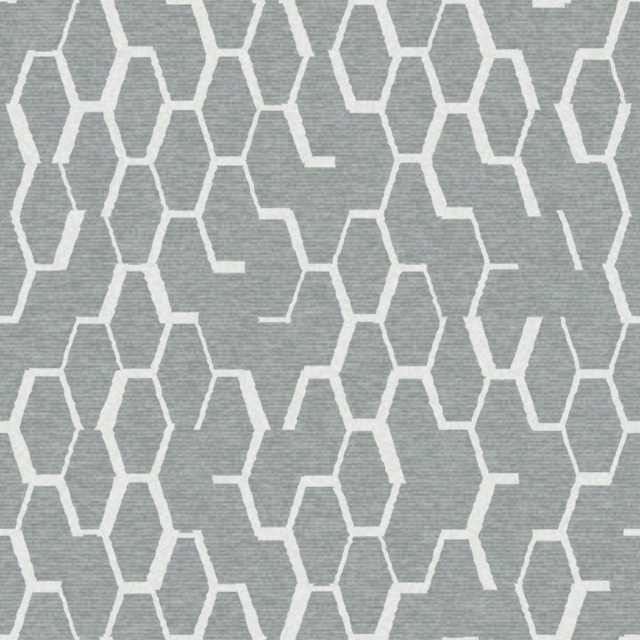
This pattern is drawn by a WebGL 2 fragment shader. Its source:

```glsl
#version 300 es
precision highp float;
// Woven grey cloth with a broken honeycomb of pale bands.
// Each lattice cell holds one slanted band, every second corner a flat bar;
// hashes choose width, offset and gaps, and noise streaks make the yarn.

uniform vec2 u_resolution;
out vec4 fragColor;

const vec2 GRID = vec2(14.0, 12.0);   // lattice columns and rows
const float BAR_HALF = 0.31;          // half length of a flat bar, in columns
const float THREADS = 170.0;          // weft threads over the canvas height
const float TAU = 6.2831853;

const vec3 DARK_YARN  = vec3(0.555, 0.575, 0.575);
const vec3 LIGHT_YARN = vec3(0.680, 0.690, 0.700);
const vec3 MOSS_TINT  = vec3(-0.006, 0.014, -0.010);
const vec3 COOL_BAND  = vec3(0.900, 0.900, 0.912);
const vec3 WARM_BAND  = vec3(0.890, 0.900, 0.872);

float hash(vec2 p) {
    vec3 q = fract(p.xyx * 0.1031);
    q += dot(q, q.yzx + 33.33);
    return fract((q.x + q.y) * q.z);
}

float noise(vec2 p) {
    vec2 cell = floor(p), f = fract(p);
    f = f * f * (3.0 - 2.0 * f);
    float low = mix(hash(cell), hash(cell + vec2(1, 0)), f.x);
    float high = mix(hash(cell + vec2(0, 1)), hash(cell + vec2(1, 1)), f.x);
    return mix(low, high, f.y);
}

// Random value of a lattice edge, repeating over the canvas
float edgeRandom(vec2 id, float seed) {
    return hash(mod(id, GRID) + vec2(seed, seed * 1.7));
}

// Gaps gather in loose patches
bool isMissing(vec2 id, float seed) {
    float gapChance = mix(0.04, 0.36, noise(mod(id, GRID) * 0.3 + 7.0));
    return edgeRandom(id, seed) < gapChance;
}

// Signed distance to the slanted band of a cell, in canvas units
float slantDistance(vec2 p, vec2 id) {
    if (isMissing(id, 31.0)) return 1.0;
    vec2 local = p - id;
    bool rising = mod(id.x + id.y, 2.0) < 0.5;
    float along = rising ? local.y : 1.0 - local.y;
    float centre = mix(BAR_HALF, 1.0 - BAR_HALF, along);
    centre += 0.07 * (edgeRandom(id, 57.0) - 0.5);
    float halfWidth = mix(0.045, 0.185, pow(edgeRandom(id, 83.0), 1.5));
    halfWidth *= 1.0 + 0.5 * (edgeRandom(id, 109.0) - 0.5) * (local.y - 0.5);
    vec2 outside = vec2(abs(local.x - centre) - halfWidth, abs(local.y - 0.5) - 0.56);
    outside /= GRID;
    return max(outside.x, outside.y);
}

// Signed distance to the flat bar around a lattice corner
float barDistance(vec2 p, vec2 id) {
    bool isNode = mod(id.x + id.y, 2.0) < 0.5;
    if (!isNode || isMissing(id, 137.0)) return 1.0;
    float halfHeight = mix(0.045, 0.125, edgeRandom(id, 163.0));
    float shift = 0.08 * (edgeRandom(id, 191.0) - 0.5);
    vec2 outside = abs(p - id - vec2(0.0, shift)) - vec2(BAR_HALF + 0.035, halfHeight);
    outside /= GRID;
    return max(outside.x, outside.y);
}

float honeycombDistance(vec2 p) {
    vec2 cell = floor(p);
    float d = 1.0;
    for (int row = -1; row <= 1; row++) {
        d = min(d, slantDistance(p, cell + vec2(0, row)));
    }
    for (int i = 0; i < 4; i++) {
        d = min(d, barDistance(p, cell + vec2(i % 2, i / 2)));
    }
    return d;
}

// Grey cloth: thread ridges, long streaks and fine grain
vec3 groundColour(vec2 uv, float grain) {
    float streak = noise(uv * vec2(60.0, THREADS * 1.5));
    float ridge = sin(TAU * THREADS * uv.y + 1.5 * noise(uv * 24.0));
    float shade = 0.5 + 0.20 * ridge + 0.55 * (streak - 0.5) + 0.70 * (grain - 0.5);
    float moss = smoothstep(0.35, 0.65, noise(uv * vec2(110.0, 170.0) + 90.0));
    return mix(DARK_YARN, LIGHT_YARN, shade) + MOSS_TINT * moss;
}

// Pale bands: almost flat, with a faint warm and cool mottle
vec3 bandColour(vec2 uv, float grain) {
    float warmth = smoothstep(0.35, 0.65, noise(uv * 120.0 + 40.0));
    return mix(COOL_BAND, WARM_BAND, warmth) + 0.05 * (grain - 0.5);
}

void main() {
    vec2 uv = gl_FragCoord.xy / u_resolution;
    float grain = noise(uv * vec2(230.0, 260.0) + 15.0);

    // Threads fray the outlines slightly
    vec2 fray = vec2(noise(uv * vec2(40.0, THREADS)) - 0.5, 0.0) * 0.003;
    float d = honeycombDistance((uv + fray) * GRID);

    float softness = max(0.0017, 0.75 / u_resolution.y);
    float band = 1.0 - smoothstep(-softness, softness, d);
    vec3 colour = mix(groundColour(uv, grain), bandColour(uv, grain), band);
    fragColor = vec4(colour, 1.0);
}
```
